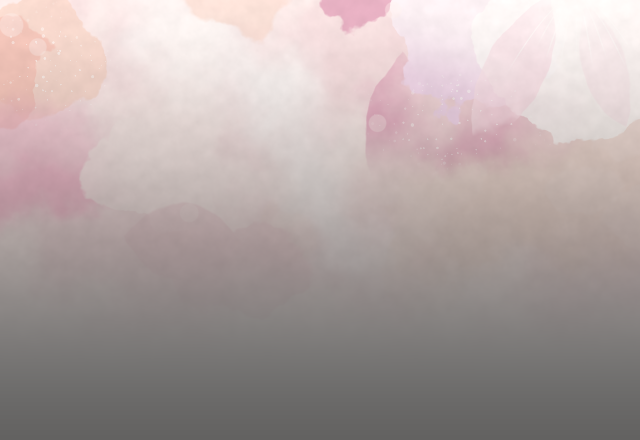
Reproduce this background procedurally as a Shadertoy shader.

```glsl
// Watercolour blossoms: translucent washes and pointed petals in peach, rose
// and white, with bubbles, specks and stamens, under a fade to grey.
// Noise bends the outlines; a vertical shade then dims every layer.

const vec3 PAPER = vec3(1.02, .96, .945);
const vec3 WHITE = vec3(1.03, 1.01, 1);
const vec3 PEACH = vec3(1, .86, .8);
const vec3 SALMON = vec3(.99, .77, .72);
const vec3 ROSE = vec3(1, .76, .83);
const vec3 PINK = vec3(.91, .66, .75);
const vec3 BLUSH = vec3(.99, .88, .885);
const vec3 LILAC = vec3(.98, .87, .95);
const vec3 DUSTY = vec3(.99, .9, .86);

float hash(vec2 p) {
  vec3 q = fract(p.xyx * .1031);
  q += dot(q, q.yzx + 33.33);
  return fract((q.x + q.y) * q.z);
}

float noise(vec2 p) {
  vec2 i = floor(p), f = fract(p);
  f = f * f * (3. - 2. * f);
  float low = mix(hash(i), hash(i + vec2(1, 0)), f.x);
  float high = mix(hash(i + vec2(0, 1)), hash(i + 1.), f.x);
  return mix(low, high, f.y);
}

float fbm(vec2 p) {
  float sum = 0., gain = .5;
  for (int i = 0; i < 5; i++) {
    sum += gain * noise(p);
    p = mat2(1.6, 1.2, -1.2, 1.6) * p + 17.;
    gain *= .5;
  }
  return sum;
}

// Coverage of an ellipse (centre, radii) with a soft rim
float wash(vec2 p, vec4 e, float soft) {
  float d = (length((p - e.xy) / e.zw) - 1.) * min(e.z, e.w);
  return 1. - smoothstep(-soft, soft, d);
}

// Coverage of a petal pointed at both ends
float petal(vec2 p, vec4 ends, float width, float soft) {
  vec2 axis = ends.zw - ends.xy, q = p - ends.xy;
  float t = dot(q, axis) / dot(axis, axis);
  float side = abs(q.x * axis.y - q.y * axis.x) / length(axis);
  return 1. - smoothstep(-soft, soft, side - width * 4. * t * (1. - t));
}

// Soft light along a segment
float streak(vec2 p, vec4 ends) {
  vec2 axis = ends.zw - ends.xy, q = p - ends.xy;
  q -= axis * clamp(dot(q, axis) / dot(axis, axis), 0., 1.);
  return exp(-dot(q, q) / .007);
}

// Random round specks, one in some cells of a grid
float specks(vec2 p, float scale, float density) {
  vec2 cell = floor(p * scale);
  vec2 spot = .3 + .4 * vec2(hash(cell + 3.), hash(cell + 8.));
  float d = length(fract(p * scale) - spot) - mix(.06, .22, hash(cell + 5.));
  return (1. - smoothstep(-.06, .06, d)) * step(hash(cell + 1.), density);
}

// Fine curved filaments fanning down from the heart
float stamens(vec2 q) {
  float sum = 0., drop = max(-q.y, 0.);
  for (float k = -1.; k < 1.1; k += .25) {
    float reach = mix(.1, .2, hash(vec2(k * 4. + 9., 4)));
    float d = abs(q.x - k * (.25 * sqrt(drop) + .3 * drop));
    sum += (1. - smoothstep(.0005, .003, d)) * (1. - smoothstep(reach * .6, reach, drop));
  }
  return min(sum, 1.);
}

void lay(inout vec3 col, vec3 tint, float amount) { col = mix(col, tint, amount); }

void mainImage(out vec4 fragColor, in vec2 fragCoord) {
  vec2 p = fragCoord / iResolution.y;
  vec2 bend = vec2(fbm(p * 10.), fbm(p * 10. + 40.)) - .48;
  vec2 w = p + .14 * bend, g = p + .025 * bend;
  float grain = fbm(p * 7. + 9.);

  // Paper, broad stains and faint overlapping blots
  vec3 col = mix(PAPER, BLUSH, .6 * smoothstep(.3, .65, grain));
  lay(col, DUSTY, .9 * wash(w, vec4(1.28, .6, .38, .19), .1));
  lay(col, BLUSH, .6 * wash(w, vec4(.8, .88, .13, .13), .02));
  for (float k = 0.; k < 18.; k++) {
    vec2 spot = vec2(1.5 * hash(vec2(k, 2)), mix(.25, .8, hash(vec2(k, 7))));
    float size = mix(.04, .11, hash(vec2(k, 5)));
    lay(col, mod(k, 2.) < 1. ? DUSTY : PAPER, .22 * wash(w, vec4(spot, size, size), .008));
  }

  // Pale diagonal light
  lay(col, WHITE, .7 * streak(w, vec4(.36, .95, .62, .8)));
  lay(col, WHITE, .6 * streak(w, vec4(.62, .8, .79, .45)));

  // Left side: peach clouds over a rose band
  lay(col, PEACH, .75 * wash(w, vec4(.09, .88, .15, .17), .004));
  lay(col, SALMON, .65 * wash(w, vec4(.02, .83, .09, .14), .003));
  lay(col, ROSE, .5 * wash(w, vec4(.06, .63, .2, .12), .05));
  lay(col, ROSE, .6 * wash(w, vec4(.06, .575, .19, .05), .03));
  lay(col, PAPER, .8 * wash(w, vec4(.35, .595, .165, .11), .004));

  // Lower petal and its fading stain
  float lower = petal(g, vec4(.28, .463, .56, .44), .09, .004);
  lower = max(lower, .85 * wash(w, vec4(.56, .375, .15, .11), .006));
  lay(col, BLUSH, .75 * lower);

  // Top edge stains
  lay(col, PEACH, .55 * wash(w, vec4(.54, .99, .12, .075), .008));
  lay(col, PINK, .8 * wash(w, vec4(.82, 1.01, .11, .075), .004));

  // Rose petal behind the flower
  float rose = petal(g, vec4(.91, .88, .93, .48), .09, .003) * smoothstep(.56, .74, p.y);
  rose = max(rose, wash(w, vec4(1.08, .73, .2, .12), .05));
  lay(col, mix(PINK, BLUSH, smoothstep(.1, .8, grain)), .85 * rose);

  // Lilac cloud, paler towards the top, and the white flower
  vec3 cloud = mix(LILAC, WHITE, .75 * smoothstep(.75, .97, p.y + .25 * (p.x - 1.)));
  lay(col, cloud, .9 * wash(w, vec4(1.08, .915, .18, .175), .003));
  lay(col, WHITE, .8 * wash(w, vec4(1.31, .885, .22, .21), .003));
  float folds = petal(g, vec4(1.25, 1.01, 1.08, .65), .07, .002) * smoothstep(.68, .72, w.y);
  folds = max(folds, .6 * petal(g, vec4(1.33, .99, 1.42, .71), .055, .003));
  lay(col, mix(ROSE, WHITE, .45 + .3 * grain), .75 * folds);
  vec2 heart = p - vec2(1.31, 1.01);
  lay(col, WHITE, .9 * exp(-dot(heart, heart) / .014));
  lay(col, WHITE, .6 * stamens(heart));

  // Bubbles and clustered specks
  vec3 bubbles[5] = vec3[5](vec3(.026, .943, .027), vec3(.086, .893, .02),
    vec3(.858, .72, .02), vec3(.894, .977, .019), vec3(.43, .516, .021));
  for (int i = 0; i < 5; i++) lay(col, PAPER, .4 * wash(p, bubbles[i].xyzz, .002));
  float cluster = wash(w, vec4(.12, .84, .13, .13), .06) + wash(w, vec4(1.05, .71, .17, .09), .05);
  lay(col, WHITE, .6 * cluster * max(specks(p, 55., .2), specks(p + 3., 90., .13)));

  // Paper grain, then a fade to neutral grey towards the bottom
  col *= .97 + .06 * fbm(p * 40.);
  col = mix(vec3(1, .99, .98), col, smoothstep(.12, .48, p.y));
  col *= mix(.37, 1., smoothstep(-.12, 1.1, p.y));
  fragColor = vec4(clamp(col, 0., 1.), 1);
}
```
